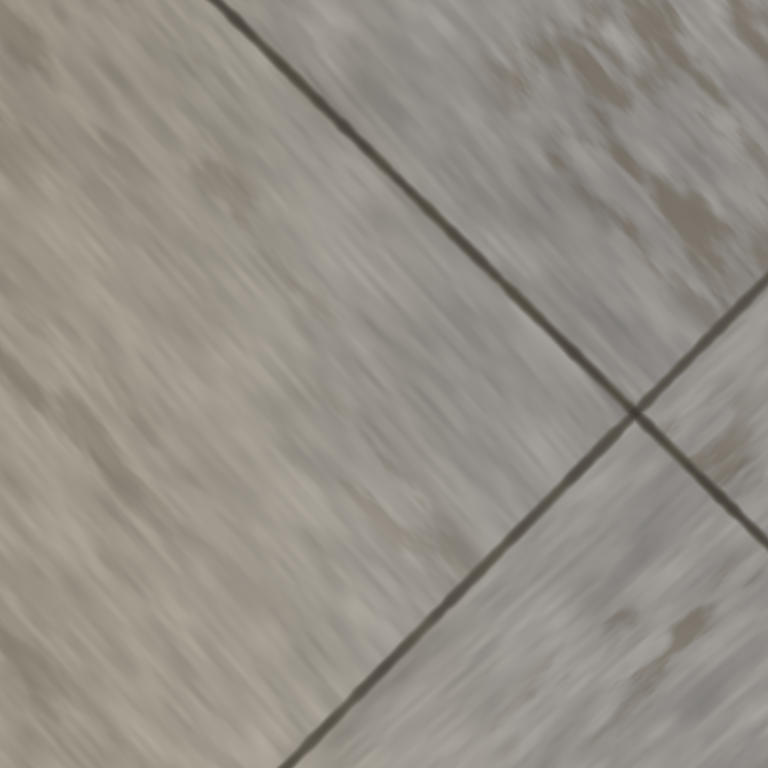
Give the GLSL for this texture, as a WebGL 1 fragment shader.

```glsl
precision highp float;

uniform vec2 u_resolution;

const vec2 CROSSING = vec2(0.827, 0.462);
const float FLOOR_ANGLE = -0.778;
const float TILE_SIZE = 1.2;
const float GRAIN_TILT = -0.07;
const float JOINT_HALF_WIDTH = 0.0075;
const float JOINT_SOFTNESS = 0.0035;
const float JOINT_WOBBLE = 0.0025;
const float FINE_GRAIN = 0.10;
const float MEDIUM_GRAIN = 0.09;
const float MOTTLE = 0.14;
const float BROAD_BANDS = 0.07;
const float CALM_WEAR = 0.55;
const float HEAVY_WEAR = 1.0;

const vec3 WARM_GREY = vec3(0.635, 0.605, 0.550);
const vec3 COOL_GREY = vec3(0.572, 0.560, 0.545);
const vec3 STAIN = vec3(0.420, 0.385, 0.335);
const vec3 JOINT_EDGE = vec3(0.400, 0.380, 0.345);
const vec3 JOINT_CORE = vec3(0.305, 0.285, 0.250);

float hash(vec2 p) {
  vec3 q = fract(vec3(p.xyx) * 0.1031);
  q += dot(q, q.yzx + 33.33);
  return fract((q.x + q.y) * q.z);
}

float noise(vec2 p) {
  vec2 i = floor(p);
  vec2 f = fract(p);
  f = f * f * (3.0 - 2.0 * f);
  float low = mix(hash(i), hash(i + vec2(1.0, 0.0)), f.x);
  float high = mix(hash(i + vec2(0.0, 1.0)), hash(i + vec2(1.0, 1.0)), f.x);
  return mix(low, high, f.y);
}

float fbm(vec2 p) {
  float sum = 0.0;
  float weight = 0.533;
  for (int i = 0; i < 4; i++) {
    sum += weight * noise(p);
    p = p * 2.03 + 17.7;
    weight *= 0.5;
  }
  return sum;
}

vec2 rotate(vec2 p, float angle) {
  float c = cos(angle);
  float s = sin(angle);
  return vec2(c * p.x + s * p.y, c * p.y - s * p.x);
}

// Weathered wood: x runs along the grain, y across it
vec3 woodColor(vec3 base, vec2 grain, float wear) {
  grain.y += 0.012 * (noise(grain * vec2(5.0, 9.0)) - 0.5);
  float fine = noise(grain * vec2(19.0, 125.0)) - 0.5;
  float medium = noise(grain * vec2(10.0, 58.0) + 31.0) - 0.5;
  float mottle = fbm(grain * vec2(11.0, 20.0) + 57.0) - 0.5;
  float bands = noise(grain * vec2(1.6, 9.0) + 83.0) - 0.5;
  float tone = FINE_GRAIN * fine + MEDIUM_GRAIN * medium
             + MOTTLE * (0.5 + wear) * mottle + BROAD_BANDS * bands;

  // Brown flakes gathered in long patches
  float patches = smoothstep(0.45, 0.80, noise(grain * vec2(2.6, 10.0) + 11.0));
  float flakes = smoothstep(0.46, 0.72, fbm(grain * vec2(9.0, 30.0) + 5.0));
  return mix(base * (1.0 + tone), STAIN, 0.62 * wear * patches * flakes);
}

// Distance to the nearest joint on each axis
vec2 jointDistance(vec2 p) {
  return TILE_SIZE * abs(fract(p / TILE_SIZE + 0.5) - 0.5);
}

void main() {
  vec2 uv = gl_FragCoord.xy / u_resolution;
  vec2 plane = rotate(uv - CROSSING, FLOOR_ANGLE);
  vec2 cell = floor(plane / TILE_SIZE);
  vec2 odd = mod(cell, 2.0);

  // Grain turns a quarter between neighbouring columns
  vec2 local = odd.x > 0.5 ? plane : vec2(plane.y, -plane.x);
  vec2 seed = vec2(hash(cell + 7.0), hash(cell + 23.0));
  vec2 grain = rotate(local, GRAIN_TILT) + 3.0 + 5.0 * seed;
  float wear = mix(HEAVY_WEAR, CALM_WEAR, odd.x * odd.y);

  // Warm light from the left, cooler and dimmer to the right
  float cool = smoothstep(-0.05, 0.85, uv.x + 0.12 * (uv.y - 0.5));
  vec3 base = mix(WARM_GREY, COOL_GREY, cool);
  base *= 1.0 - 0.05 * smoothstep(0.4, 1.0, uv.y) * (1.0 - cool);
  vec3 color = woodColor(base, grain, wear);

  // Recessed joints with a dark core and slightly ragged edges
  vec2 ragged = vec2(noise(plane.yy * 45.0 + 40.0), noise(plane.xx * 45.0 + 90.0));
  vec2 gap = jointDistance(plane) + JOINT_WOBBLE * (ragged - 0.5);
  float soft = max(JOINT_SOFTNESS, 0.8 / min(u_resolution.x, u_resolution.y));
  vec2 cover = 1.0 - smoothstep(JOINT_HALF_WIDTH - soft, JOINT_HALF_WIDTH + soft, gap);
  vec2 core = 1.0 - smoothstep(0.0, JOINT_HALF_WIDTH, gap);
  float depth = max(core.x * 0.65, core.y);
  vec3 joint = mix(JOINT_EDGE, JOINT_CORE, depth);
  joint *= 0.92 + 0.16 * noise(plane * 28.0 + 60.0);
  joint *= 1.0 - 0.18 * cover.x * cover.y;
  color = mix(color, joint, max(cover.x, cover.y));

  gl_FragColor = vec4(color, 1.0);
}
```
